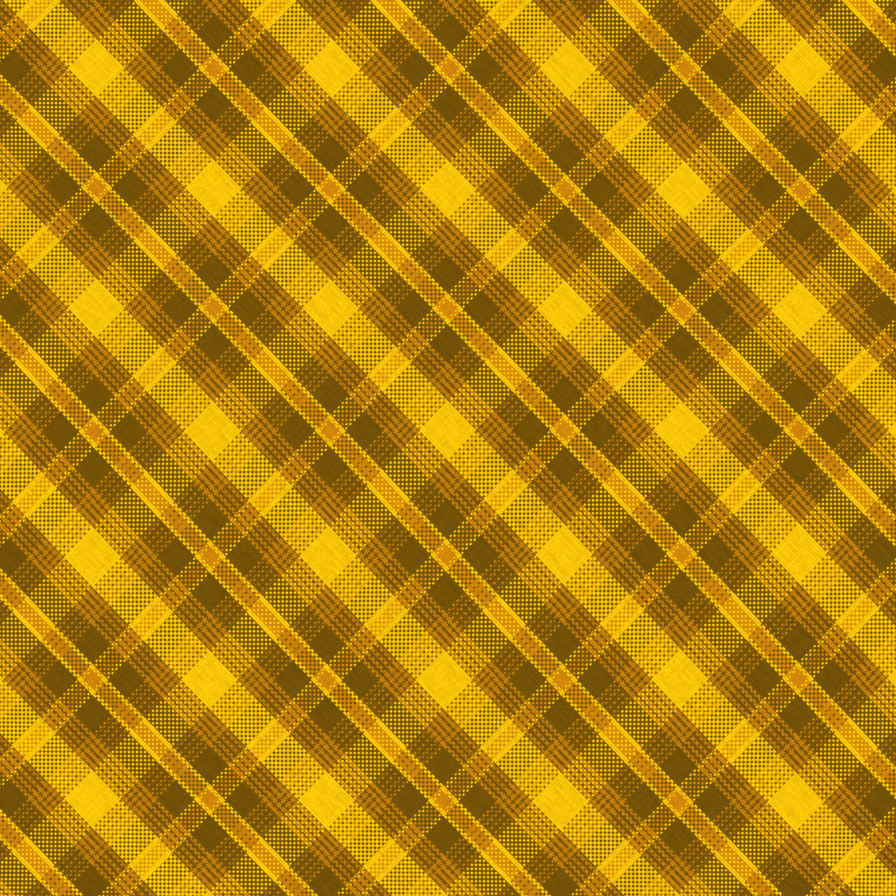
Give the GLSL for this pattern, as a Shadertoy shader.

```glsl
// Diagonal woven plaid in yellow, orange and brown: one mirrored stripe order
// colours both warp and weft, and a sine checker decides which thread is on top.
// Layered sines bend the cloth and streak its threads; four samples smooth it.

const float PI = 3.14159265;
const float THREADS = 58.0; // threads in one repeat of the stripes

float hash(float n) {
    return fract(sin(n * 12.9898) * 43758.5453);
}

// Stripe colour across one repeat, mirrored about the wide yellow band
vec3 stripeColor(float x, float blur) {
    vec3 yellow = vec3(0.98, 0.77, 0.03);
    vec3 orange = vec3(0.82, 0.53, 0.04);
    vec3 brown = vec3(0.45, 0.32, 0.03);
    float d = abs(fract(x + 0.5) - 0.5);

    // Orange stripes parted by thin brown lines, beginning with a brown line
    float line = smoothstep(-1.0, 0.3, -cos((d - 0.122) * 2.0 * PI / 0.04));
    vec3 pinstripes = mix(brown, orange, line * 0.85);

    vec3 color = mix(yellow, pinstripes, smoothstep(-blur, blur, d - 0.122));
    color = mix(color, brown, smoothstep(-blur, blur, d - 0.282));
    color = mix(color, yellow, smoothstep(-blur, blur, d - 0.435));
    return mix(color, orange, smoothstep(-blur, blur, d - 0.461));
}

// Uneven dye: a tone for each thread and slow streaks along it
float threadTone(float across, float along) {
    float id = floor(across);
    float phase = hash(id) * 2.0 * PI;
    float streak = sin(along * 0.37 + phase) + sin(along * 0.83 + phase * 3.0);
    return 0.97 + 0.07 * hash(id + 17.0) + 0.02 * streak;
}

vec3 clothColor(vec2 p) {
    // Slight bend of the cloth
    vec2 q = p - vec2(0.4987, 0.517);
    q.y -= 0.003 * sin(9.0 * p.y + 2.0 * p.x - 4.5);
    q.x -= 0.008 * q.y + 0.001 * sin(11.0 * p.y + 5.0 * p.x);

    // Diagonal axes: x crosses the weft stripes, y crosses the warp stripes
    q /= vec2(0.1311, 0.1364);
    vec2 cloth = 0.5 * vec2(q.x - q.y, q.x + q.y);
    vec2 thread = cloth * THREADS;

    // Dyed threads
    float blur = max(0.004, 1.6 / iResolution.y);
    vec3 weft = stripeColor(cloth.x, blur) * threadTone(thread.x, thread.y);
    vec3 warp = stripeColor(cloth.y, blur) * threadTone(thread.y, thread.x);

    // Plain weave in which the warp dominates
    vec2 wave = sin(PI * thread);
    float warpOnTop = smoothstep(-0.55, 0.55, wave.x * wave.y + 0.24);
    vec2 roundness = 0.95 + 0.08 * wave * wave;
    return mix(weft * roundness.x, warp * roundness.y, warpOnTop);
}

void mainImage(out vec4 fragColor, in vec2 fragCoord) {
    vec3 color = vec3(0.0);
    for (int i = 0; i < 4; i++) {
        vec2 offset = vec2(i & 1, i >> 1) * 0.5 - 0.25;
        color += 0.25 * clothColor((fragCoord + offset) / iResolution.xy);
    }
    fragColor = vec4(clamp(color, 0.0, 1.0), 1.0);
}
```
